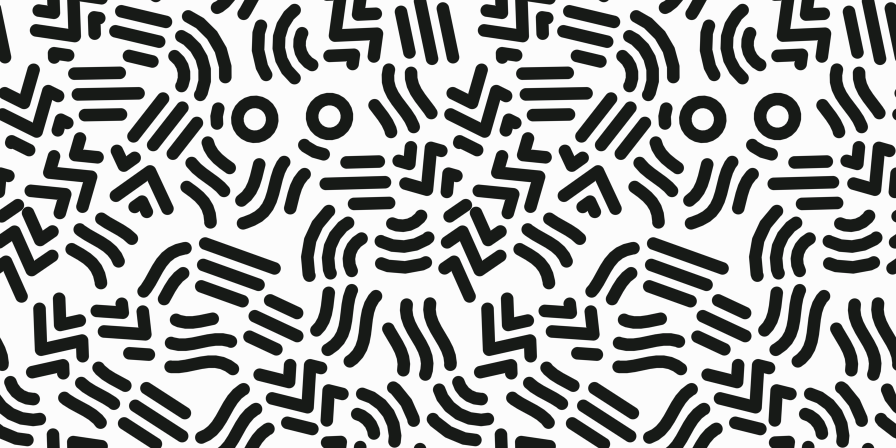
Reproduce this pattern procedurally as a WebGL 1 fragment shader.

```glsl
precision highp float;
// Dense black strokes on white: bars, zigzags, waves, arcs and rings.
// Each cell of a jittered Voronoi grid holds one turned family of strokes,
// clipped to the shrunken cell so every stroke keeps round ends and a gap.
uniform vec2 u_resolution;

const vec3 PAPER = vec3(0.99);
const vec3 INK = vec3(0.09, 0.10, 0.09);
const float TAU = 6.28318;
const float GRID = 6.0;          // cells per canvas height, even
const float JITTER = 0.6;        // irregularity of the cell sites
const float HALF_WIDTH = 0.014;  // stroke half width
const float HALF_GAP = 0.0075;   // free rim inside each cell
const float PITCH = 0.0465;      // distance between neighbouring strokes
const float MIN_RUN = 0.032;     // shorter pieces are left out
const float REACH = 0.16;        // largest stroke distance from a site
const float SPAN = 0.36;         // length of an unclipped stroke
const float RING_RADIUS = 0.039;
const float ARC_RADIUS = 0.1;
const float ZIGZAG_HEIGHT = 0.072;
const float WAVE_HEIGHT = 0.022;
const float ROOM = 0.06;         // clearance sought around a motif centre
const int SEGMENTS = 24;
const int NEIGHBOURS = 25;

vec3 edges[NEIGHBOURS];          // cell borders: normal and offset

float hash(vec2 p, float salt) {
  vec3 q = fract((p.xyx + salt * 7.31) * vec3(0.1031, 0.1030, 0.0973));
  q += dot(q, q.yzx + 33.33);
  return fract((q.x + q.y) * q.z);
}

vec2 gridOffset(int k) {
  int row = k / 5;
  return vec2(float(k - row * 5), float(row)) - 2.0;
}

// Staggered, jittered cell site; repeats after one canvas height.
vec2 cellSite(vec2 cell) {
  vec2 tile = mod(cell, GRID);
  vec2 jitter = vec2(hash(tile, 1.0), hash(tile, 2.0)) - 0.5;
  float stagger = 0.5 * mod(cell.y, 2.0) - 0.25;
  return (cell + 0.5 + vec2(stagger, 0.0) + JITTER * jitter) / GRID;
}

vec2 circlePoint(float radius, float u) {
  return radius * step(0.03, radius) * vec2(cos(u * TAU), sin(u * TAU));
}

// Point at u in -0.5..0.5 along one stroke of a motif.
vec2 strokePoint(float kind, float row, float u, float shift) {
  float x = u * SPAN + shift, y = row * PITCH;
  if (kind < 0.15) return circlePoint(RING_RADIUS + y, u);
  if (kind < 0.36) return circlePoint(ARC_RADIUS + y, u) - vec2(ARC_RADIUS, 0.0);
  if (kind < 0.62) {
    float zigzag = 2.0 * abs(fract(u * 3.0) - 0.5) - 0.5;
    return vec2(x, 1.5 * y + ZIGZAG_HEIGHT * zigzag);
  }
  if (kind < 0.78) return vec2(x, 1.12 * y + WAVE_HEIGHT * sin(u * 1.5 * TAU));
  return vec2(x, y);
}

// Part of segment a-b inside the cell, as a parameter interval.
vec2 clipToCell(vec2 a, vec2 b) {
  if (dot(a, a) > REACH * REACH) return vec2(1.0, 0.0);
  vec2 t = vec2(0.0, 1.0);
  for (int k = 0; k < NEIGHBOURS; k++) {
    float da = dot(a, edges[k].xy) - edges[k].z;
    float db = dot(b, edges[k].xy) - edges[k].z;
    if (da > 0.0 && db > 0.0) t.x = 2.0;
    else if (da > 0.0) t.x = max(t.x, da / (da - db));
    else if (db > 0.0) t.y = min(t.y, da / (da - db));
  }
  return t;
}

float segmentDistance(vec2 p, vec2 a, vec2 b) {
  vec2 ab = b - a;
  float t = clamp(dot(p - a, ab) / max(dot(ab, ab), 1e-9), 0.0, 1.0);
  return length(p - a - ab * t);
}

void main() {
  vec2 p = gl_FragCoord.xy / u_resolution.y;

  // Owning cell
  vec2 base = floor(p * GRID), cell = base;
  float best = 9.0;
  for (int k = 0; k < NEIGHBOURS; k++) {
    vec2 candidate = base + gridOffset(k);
    float d = distance(p, cellSite(candidate));
    if (d < best) { best = d; cell = candidate; }
  }
  vec2 site = cellSite(cell);
  p -= site;

  // Shrunken borders
  for (int k = 0; k < NEIGHBOURS; k++) {
    vec2 toward = cellSite(cell + gridOffset(k)) - site;
    float len = length(toward);
    edges[k] = len < 1e-4 ? vec3(0.0, 0.0, 1.0)
      : vec3(toward / len, 0.5 * len - HALF_WIDTH - HALF_GAP);
  }

  // Motif centre, pushed away from the borders
  vec2 centre = vec2(0.0);
  for (int pass = 0; pass < 4; pass++)
    for (int k = 0; k < NEIGHBOURS; k++)
      centre -= 0.4 * edges[k].xy * max(dot(centre, edges[k].xy) - edges[k].z + ROOM, 0.0);

  // Strokes, traced piece by piece
  vec2 tile = mod(cell, GRID);
  float kind = hash(tile, 3.0), angle = TAU * hash(tile, 4.0);
  float shift = 0.06 * (hash(tile, 5.0) - 0.5);
  mat2 turn = mat2(cos(angle), sin(angle), -sin(angle), cos(angle));
  float nearest = 1.0;
  for (int j = -2; j <= 2; j++) {
    float runLength = 0.0, runDistance = 1.0;
    vec2 a = centre + turn * strokePoint(kind, float(j), -0.5, shift);
    for (int i = 1; i <= SEGMENTS; i++) {
      float u = float(i) / float(SEGMENTS) - 0.5;
      vec2 b = centre + turn * strokePoint(kind, float(j), u, shift);
      vec2 t = clipToCell(a, b);
      if (t.x > 0.0) { runLength = 0.0; runDistance = 1.0; }
      if (t.x < t.y) {
        runLength += (t.y - t.x) * distance(a, b);
        runDistance = min(runDistance, segmentDistance(p, mix(a, b, t.x), mix(a, b, t.y)));
        if (runLength > MIN_RUN) nearest = min(nearest, runDistance);
      }
      a = b;
    }
  }

  float soft = 0.7 / u_resolution.y;
  float paper = smoothstep(-soft, soft, nearest - HALF_WIDTH);
  gl_FragColor = vec4(mix(INK, PAPER, paper), 1.0);
}
```
